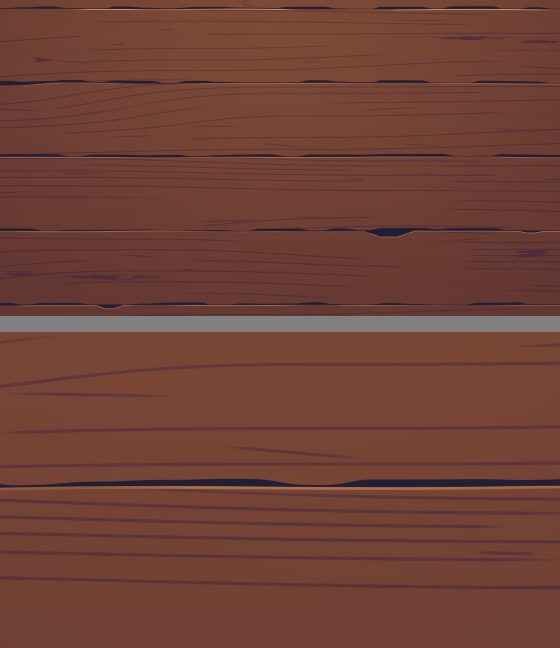
Top: the whole. Bottom: its middle third, enlarged.
Write a Shadertoy shader that draws this texture.

```glsl
const float PITCH = 0.234;        // plank height
const float FIRST_SEAM = 0.037;   // height of the lowest seam
const vec3 WOOD_LIGHT = vec3(0.49, 0.288, 0.212);
const vec3 WOOD_DARK = vec3(0.385, 0.215, 0.195);
const vec3 GRAIN_COLOR = vec3(0.29, 0.165, 0.235);
const vec3 GAP_COLOR = vec3(0.13, 0.12, 0.21);
const vec3 EDGE_COLOR = vec3(0.64, 0.40, 0.26);
const vec3 EDGE_BRIGHT = vec3(0.92, 0.66, 0.40);

float hash(vec2 p) {
    return fract(sin(dot(p, vec2(127.1, 311.7))) * 43758.5);
}

float noise(vec2 p) {
    vec2 i = floor(p), f = fract(p);
    f = f * f * f * (f * (f * 6.0 - 15.0) + 10.0);
    float low = mix(hash(i), hash(i + vec2(1, 0)), f.x);
    float high = mix(hash(i + vec2(0, 1)), hash(i + vec2(1, 1)), f.x);
    return mix(low, high, f.y);
}

// Coverage of a shape from its signed distance
float cover(float d, float aa) {
    return 1.0 - smoothstep(-aa, aa, d);
}

// Warped height field whose contours are the long grain lines
float grainHeight(vec2 q, float seed) {
    float bend = noise(vec2(q.x * 0.85 + seed * 5.3, q.y * 7.0 + seed * 9.7));
    return q.y * 29.0 + 4.2 * bend;
}

float longGrain(vec2 q, float seed, float aa) {
    float e = 0.001;
    float h = grainHeight(q, seed);
    vec2 slope = vec2(grainHeight(q + vec2(e, 0), seed),
                      grainHeight(q + vec2(0, e), seed)) - h;
    float d = abs(fract(h) - 0.5) * e / max(length(slope), 0.0005);
    float presence = noise(vec2(q.x * 2.3, floor(h) * 7.3 + seed * 17.0));
    float taper = smoothstep(0.27, 0.42, presence);
    return cover(d - 0.0017 * taper, aa) * taper;
}

// Short tapered strokes scattered over one plank
float shortGrain(vec2 q, float seed, float aspect, float aa) {
    float ink = 0.0;
    for (int i = 0; i < 7; i++) {
        vec2 id = vec2(float(i) + 3.0, seed * 13.0 + 2.0);
        vec2 c = vec2((float(i) + hash(id)) / 7.0 * aspect,
                      PITCH * mix(0.1, 0.9, hash(id + 31.0)));
        float halfLength = mix(0.03, 0.11, hash(id + 57.0));
        vec2 r = q - c;
        r.y -= r.x * (hash(id + 83.0) - 0.5) * 0.18;
        float taper = 1.0 - pow(min(abs(r.x) / halfLength, 1.0), 4.0);
        ink = max(ink, cover(abs(r.y) - 0.0017 * taper, aa) * taper);
    }
    return ink;
}

// Ragged dark knot; size holds its half extents
float knot(vec2 p, vec2 center, vec2 size, float aa) {
    vec2 r = p - center;
    float ragged = noise(vec2(p.x * 45.0, p.y * 260.0)) - 0.5;
    float d = (length(r / size) - 1.0 + ragged * 0.9) * size.y;
    float streak = noise(vec2(p.x * 20.0, p.y * 420.0));
    return cover(d, aa) * smoothstep(0.1, 0.5, streak);
}

float knots(vec2 p, float aa) {
    const vec4 spots[6] = vec4[6](
        vec4(0.132, 0.810, 0.026, 0.007), vec4(1.683, 0.199, 0.042, 0.015),
        vec4(1.490, 0.880, 0.090, 0.005), vec4(0.347, 0.123, 0.130, 0.006),
        vec4(1.710, 0.868, 0.050, 0.005), vec4(0.070, 0.132, 0.050, 0.005));
    float ink = 0.0;
    for (int i = 0; i < 6; i++)
        ink = max(ink, knot(p, spots[i].xy, spots[i].zw, aa));
    return ink;
}

// Depth of the broken notches below a seam
float chipDepth(float x, float seam) {
    // x, seam number, half width, depth
    const vec4 chips[4] = vec4[4](
        vec4(1.231, 1.0, 0.082, 0.019), vec4(0.347, 0.0, 0.042, 0.010),
        vec4(0.020, 3.0, 0.150, 0.006), vec4(1.680, 1.0, 0.040, 0.005));
    float depth = 0.0;
    for (int i = 0; i < 4; i++) {
        float rise = clamp(1.5 * (1.0 - abs(x - chips[i].x) / chips[i].z), 0.0, 1.0);
        depth += chips[i].w * rise * step(abs(seam - chips[i].y), 0.5);
    }
    return depth;
}

void mainImage(out vec4 fragColor, in vec2 fragCoord) {
    vec2 p = fragCoord / iResolution.y;
    float aspect = iResolution.x / iResolution.y;
    float aa = 0.7 / iResolution.y;
    float v = (p.y - FIRST_SEAM) / PITCH;
    float plank = floor(v), seam = round(v);
    vec2 q = vec2(p.x, fract(v) * PITCH);

    // Wood lit from the top centre
    float shade = smoothstep(0.0, 1.2, length((p - vec2(0.5 * aspect, 0.93)) * vec2(0.75, 1.0)));
    vec3 color = mix(WOOD_LIGHT, WOOD_DARK, shade);
    color *= 0.99 + 0.02 * noise(vec2(p.x * 3.0, p.y * 50.0));

    // Grain and knots
    float ink = max(longGrain(q, plank + 2.0, aa), shortGrain(q, plank + 2.0, aspect, aa));
    color = mix(color, GRAIN_COLOR, ink * mix(0.45, 0.85, shade));
    color = mix(color, GRAIN_COLOR, knots(p, aa) * 0.85);

    // Worn seam with a lit lower lip
    float d = (v - seam) * PITCH;
    float wander = 0.004 * (noise(vec2(p.x * 4.0, seam * 11.0)) - 0.5);
    float chip = chipDepth(p.x, seam);
    float lower = wander - 0.0015 - chip;
    float ragged = noise(vec2(p.x * 13.0, seam * 7.0 + 40.0));
    float upper = wander + 0.0065 * smoothstep(0.15, 0.75, ragged);
    float lipWear = noise(vec2(p.x * 6.0, seam * 5.0 + 70.0));
    float lip = cover(abs(d - lower + 0.0013) - 0.0016, aa) * smoothstep(0.15, 0.5, lipWear + chip * 20.0);
    float glow = smoothstep(0.5, 0.8, lipWear) * mix(0.25, 1.0, step(3.5, seam));
    color = mix(color, mix(EDGE_COLOR, EDGE_BRIGHT, glow), lip * 0.9);
    color = mix(color, GAP_COLOR, cover(max(lower - d, d - upper), aa));
    fragColor = vec4(color, 1.0);
}
```
